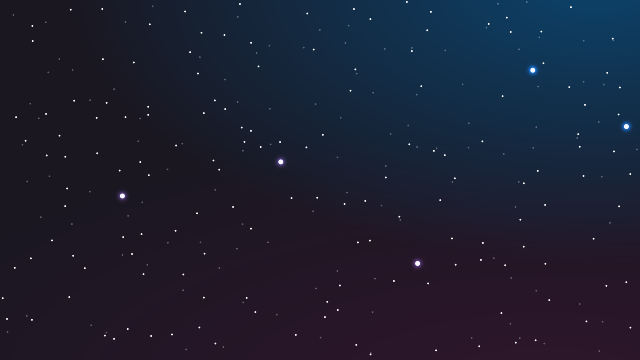
A Shadertoy shader for this texture:

```glsl
// Night sky: a dark base tinted by a blue glow at the upper right and a plum glow
// at the lower right, under two hashed grids of small stars and five haloed stars.
// Star positions and sizes are measured in canvas heights.

vec2 hash2(vec2 cell) {
    vec3 p = fract(cell.xyx * vec3(0.1031, 0.1030, 0.0973));
    p += dot(p, p.yzx + 33.33);
    return fract((p.xx + p.yz) * p.zy);
}

// Soft-edged disc, antialiased over one pixel
float disc(float dist, float radius, float pixel) {
    return 1.0 - smoothstep(radius - 0.5 * pixel, radius + 0.5 * pixel, dist);
}

// Linear falloff from the centre of an ellipse to its rim
float ellipseGlow(vec2 uv, vec2 center, vec2 radii) {
    return max(0.0, 1.0 - length((uv - center) / radii));
}

// One jittered star per occupied grid cell
float starLayer(vec2 pos, float rows, float density, float radius, float seed, float pixel) {
    vec2 cell = floor(pos * rows);
    vec2 jitter = mix(vec2(0.06), vec2(0.94), hash2(cell + seed));
    float occupied = step(hash2(cell + seed + 57.0).x, density);
    return occupied * disc(length(pos - (cell + jitter) / rows), radius, pixel);
}

vec3 skyColor(vec2 uv) {
    vec3 sky = vec3(0.100, 0.090, 0.130);
    float plum = ellipseGlow(uv, vec2(0.85, -0.10), vec2(1.10, 0.75));
    float blue = ellipseGlow(uv, vec2(0.93, 1.05), vec2(0.82, 0.78));
    sky = mix(sky, vec3(0.185, 0.085, 0.170), plum);
    return mix(sky, vec3(0.045, 0.260, 0.420), blue);
}

void mainImage(out vec4 fragColor, in vec2 fragCoord) {
    vec2 uv = fragCoord / iResolution.xy;
    vec2 pos = fragCoord / iResolution.y;
    float pixel = 1.0 / iResolution.y;
    vec3 color = skyColor(uv);

    // Faint stars first, then the bright ones
    float faint = starLayer(pos, 11.0, 0.52, 0.0023, 11.0, pixel);
    float bright = starLayer(pos, 13.0, 0.56, 0.0025, 83.0, pixel);
    color = mix(color, vec3(0.72, 0.74, 0.78), 0.45 * faint);
    color = mix(color, vec3(1.0), bright);

    // Large stars wander across the width; halos turn from violet to blue with height
    for (int i = 0; i < 5; i++) {
        float n = float(i);
        vec2 center = vec2(0.34 + 0.47 * n - 0.03 * n * n,
                           0.535 + 0.27 * sin(3.44 - 1.27 * n + 0.915 * n * n));
        float dist = length(pos - center);
        vec3 haloColor = mix(vec3(0.42, 0.27, 0.65), vec3(0.05, 0.45, 0.95),
                             smoothstep(0.55, 0.65, center.y));
        color += haloColor * 0.9 * exp(-pow(dist / 0.0105, 2.0));
        color = mix(color, vec3(0.97, 0.97, 1.0), disc(dist, 0.0068, pixel));
    }

    fragColor = vec4(min(color, 1.0), 1.0);
}
```
